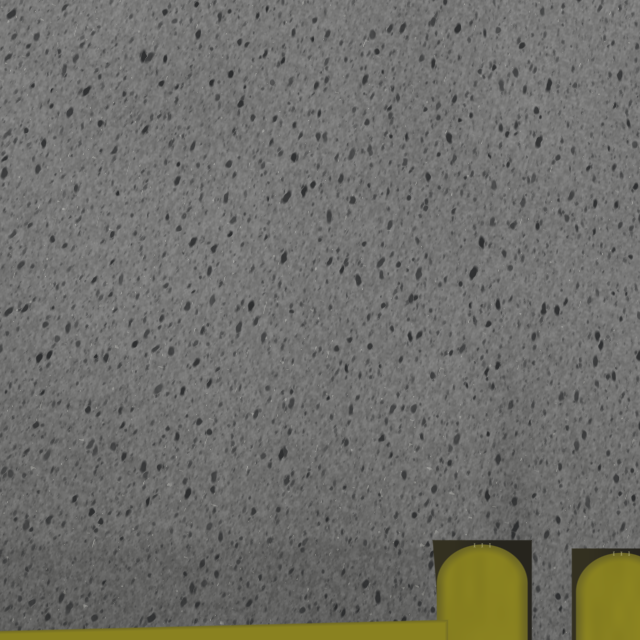
This texture is drawn by a Shadertoy shader. Its source:

```glsl
// Grey pitted stone with slanted dark pores, and yellow posts and a rail at the foot.
// Pores are jittered ellipses on three hashed grids; grain is stretched value noise;
// posts, sockets and rail are simple distance functions laid on top.

#define STONE_LIGHT vec3(0.475, 0.475, 0.472)
#define STONE_DARK  vec3(0.415, 0.415, 0.410)
#define PORE_COLOR  vec3(0.145, 0.150, 0.155)
#define SOCKET_COLOR vec3(0.150, 0.143, 0.115)
#define PAINT_COLOR vec3(0.540, 0.510, 0.125)
#define PAINT_SHADE vec3(0.400, 0.380, 0.150)
#define PORE_CELLS  34.0
#define PORE_FILL   0.46
#define GRAIN       0.085
#define POST_RADIUS 0.071
#define EDGE        0.0016

float hash(vec2 p) {
    return fract(sin(dot(p, vec2(127.1, 311.7))) * 43758.5453);
}

float valueNoise(vec2 p) {
    vec2 cell = floor(p), f = fract(p);
    f = f * f * (3.0 - 2.0 * f);
    float low = mix(hash(cell), hash(cell + vec2(1, 0)), f.x);
    float high = mix(hash(cell + vec2(0, 1)), hash(cell + vec2(1, 1)), f.x);
    return mix(low, high, f.y);
}

// Soft coverage of a shape from its signed distance
float cover(float d) {
    return 1.0 - smoothstep(-EDGE, EDGE, d);
}

// Lean of the pores: slanted at the left, near upright at the right
float leanAt(float x) {
    return mix(0.52, 0.05, clamp(x, 0.0, 1.0));
}

vec2 rotate(vec2 p, float a) {
    float c = cos(a), s = sin(a);
    return vec2(c * p.x - s * p.y, s * p.x + c * p.y);
}

// One grid of scattered elongated pores; returns their darkness
float pores(vec2 uv, float cells, float fill, float seed) {
    vec2 p = uv * cells, home = floor(p);
    float soft = EDGE * cells, dark = 0.0;
    for (int j = -1; j <= 1; j++)
    for (int i = -1; i <= 1; i++) {
        vec2 cell = home + vec2(i, j), key = cell + seed;
        if (hash(key) > fill) continue;
        vec2 center = cell + vec2(hash(key + 17.3), hash(key + 41.9));
        float size = mix(0.5, 1.15, hash(key + 5.7));
        vec2 radii = size * vec2(0.13, mix(0.16, 0.34, hash(key + 63.1)));
        float angle = leanAt(center.x / cells) + 0.6 * (hash(key + 29.5) - 0.5);
        vec2 q = rotate(p - center, angle);
        q.x += 0.1 * (valueNoise(p * 5.0 + seed) - 0.5);
        float d = (length(q / radii) - 1.0) * radii.x;
        float depth = mix(0.55, 1.0, hash(key + 77.7));
        dark = max(dark, depth * (1.0 - smoothstep(-soft, soft, d)));
    }
    return dark;
}

vec3 stone(vec2 uv) {
    vec3 col = mix(STONE_DARK, STONE_LIGHT, smoothstep(0.05, 0.6, uv.y));
    col *= 0.97 + 0.06 * valueNoise(uv * 6.0);

    // Soft shadows along the foot and above the first post
    float foot = (1.0 - smoothstep(0.135, 0.165, uv.y)) * (1.0 - smoothstep(0.66, 0.70, uv.x));
    float band = smoothstep(0.74, 0.79, uv.x) * (1.0 - smoothstep(0.82, 0.84, uv.x));
    band *= 1.0 - smoothstep(0.2, 0.55, uv.y);
    col *= 1.0 - 0.07 * foot - 0.07 * band;

    // Fine grain stretched along the lean, with a few pale flecks
    vec2 g = rotate(uv, 0.3);
    float grain = valueNoise(g * vec2(260.0, 150.0)) + 0.6 * valueNoise(g * vec2(420.0, 300.0)) - 0.8;
    col += GRAIN * grain;
    float fleck = smoothstep(0.9, 1.0, valueNoise(g * vec2(190.0, 110.0) + 50.0));
    col += 0.13 * fleck * vec3(1.0, 1.0, 0.93);

    // Large, medium and faint small pores
    float dark = 0.92 * pores(uv, PORE_CELLS, PORE_FILL, 3.0);
    dark = max(dark, 0.62 * pores(uv, PORE_CELLS * 1.7, PORE_FILL, 91.0));
    dark = max(dark, 0.36 * pores(uv, PORE_CELLS * 3.0, PORE_FILL, 207.0));
    return mix(col, PORE_COLOR, dark);
}

// Dark socket with a round-topped post; taper closes the left gap downwards
vec3 addPost(vec3 col, vec2 uv, float x, float top, float taper) {
    vec2 p = uv - vec2(x, top);
    float left = -0.0775 + taper * max(-p.y, 0.0);
    float socket = max(max(left - p.x, p.x - 0.0775), p.y);
    vec3 hole = SOCKET_COLOR + vec3(0.05, 0.045, 0.01) * smoothstep(0.02, -0.06, p.x);
    col = mix(col, hole, cover(socket));

    vec2 q = vec2(p.x, max(p.y + 0.068, 0.0) * 1.16);
    float post = length(q) - POST_RADIUS;
    float shade = smoothstep(-0.018, 0.0, post);
    vec3 paint = mix(PAINT_COLOR, PAINT_SHADE, 0.75 * shade);
    paint *= 0.96 + 0.06 * valueNoise(uv * vec2(60.0, 25.0));
    col = mix(col, paint, cover(post));

    // Small glints on the crown
    float tick = abs(fract(p.x / 0.012 + 0.5) - 0.5) * 0.012 - 0.0008;
    float glint = max(max(tick, abs(p.x) - 0.014), abs(p.y + 0.008) - 0.003);
    return mix(col, vec3(0.75, 0.74, 0.55), 0.6 * cover(glint));
}

void mainImage(out vec4 fragColor, in vec2 fragCoord) {
    vec2 uv = fragCoord / iResolution.xy;
    vec3 col = stone(uv);
    col = addPost(col, uv, 0.7535, 0.156, 0.08);
    col = addPost(col, uv, 0.9710, 0.143, 0.0);

    // Rail along the bottom, rising slightly to the first post
    float rail = max(uv.y - 0.014 - 0.025 * uv.x, uv.x - 0.70);
    vec3 railPaint = mix(PAINT_COLOR, PAINT_SHADE, 0.6 * smoothstep(-0.006, 0.0, rail));
    col = mix(col, railPaint, cover(rail));
    fragColor = vec4(col, 1.0);
}
```
